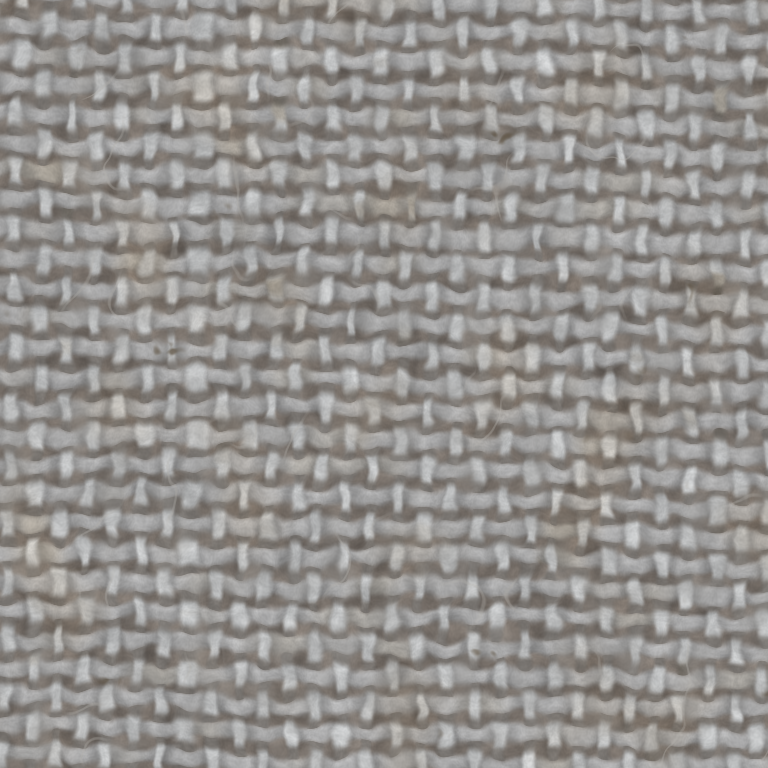
Reproduce this texture procedurally as a three.js fragment shader.

```glsl
// Coarse plain-weave linen: pale uneven yarns over brown gaps, with slubs, flecks and stray hairs.
varying vec2 vUv;

float hash(vec2 p) {
  return fract(sin(dot(p, vec2(127.1, 311.7))) * 43758.5);
}

vec2 gradientAt(vec2 cell) {
  float angle = 6.2832 * hash(cell);
  return vec2(cos(angle), sin(angle));
}

// Gradient noise, roughly -0.7 to 0.7
float noise(vec2 p) {
  vec2 i = floor(p), f = fract(p);
  vec2 u = f * f * f * (f * (f * 6.0 - 15.0) + 10.0);
  vec2 e = vec2(1.0, 0.0);
  float low = mix(dot(gradientAt(i), f), dot(gradientAt(i + e), f - e), u.x);
  float high = mix(dot(gradientAt(i + e.yx), f - e.yx), dot(gradientAt(i + 1.0), f - 1.0), u.x);
  return mix(low, high, u.y);
}

// Lays one soft, rounded yarn over whatever lies below it
void addYarn(inout vec3 color, inout float top, float q, float lift, vec3 shade) {
  float dome = sqrt(max(1.0 - q * q, 0.0));
  float height = 0.5 * lift + 0.4 * dome;
  float cover = 1.0 - smoothstep(0.4, 1.35, abs(q));
  cover *= smoothstep(-0.2, 0.2, height - top);
  color = mix(color, shade * (0.95 + 0.07 * dome), cover);
  top = mix(top, height, cover);
}

void main() {
  // Skewed, gently wandering weave: 29.5 warps across, 26.3 wefts down
  vec2 p = vec2(vUv.x - 0.025 * (vUv.y - 0.5), vUv.y + 0.02 * (vUv.x - 0.5));
  p = p * vec2(29.5, 26.3) + vec2(0.0, 0.3);
  p += 0.3 * vec2(noise(p * 0.13 + 4.7), noise(p * 0.11 + 19.3));
  p += 0.17 * vec2(noise(p * 1.6), noise(p * 1.4 + 31.0));
  vec2 cell = floor(p);

  vec3 color = vec3(0.455, 0.425, 0.4) * (1.0 + 0.3 * noise(p * 1.1 + 8.0));
  float top = -1.0;

  // Horizontal weft yarns, nearly continuous and lit from above
  for (int k = -1; k <= 1; k++) {
    float row = cell.y + float(k);
    float drift = 0.25 * noise(vec2(p.x * 0.22, row * 7.37));
    float slub = 1.0 - smoothstep(0.2, 0.8, abs(row - 18.0));
    float radius = 0.32 + 0.14 * noise(vec2(p.x * 0.6, row * 3.71 + 5.0)) + 0.08 * slub;
    float lift = 0.2 - 0.7 * cos(3.14159 * (p.x - 0.5 + row));
    float q = (p.y - row - 0.5 - drift - 0.06 * sin(3.14159 * (p.x + row))) / radius;
    float light = mix(0.53, 0.66, smoothstep(-0.6, 0.8, lift)) + 0.045 * clamp(q, -1.0, 1.0);
    float warm = smoothstep(0.1, 0.6, noise(vec2(p.x * 0.3, row * 5.13)));
    vec3 tint = mix(vec3(1.0, 1.0, 1.003), vec3(0.98, 0.955, 0.91), warm);
    addYarn(color, top, q, lift, tint * light);
  }

  // Vertical warp yarns, standing out as short bumps at alternate crossings
  for (int k = -1; k <= 1; k++) {
    float column = cell.x + float(k);
    float drift = 0.3 * noise(vec2(column * 6.31, p.y * 0.3));
    float slub = 1.0 - smoothstep(0.2, 0.8, abs(column - 7.0));
    float radius = 0.26 + 0.2 * noise(vec2(column * 4.73, p.y * 0.8)) + 0.16 * slub;
    float turn = 3.14159 * (p.y - 0.5 + column);
    float lift = cos(turn);
    float lean = 0.09 * (0.3 - hash(vec2(column, cell.y))) * sin(turn) * lift;
    float q = (p.x - column - 0.5 - drift - lean) / radius;
    float knot = noise(vec2(column * 3.37, p.y * 0.9 + 60.0));
    float light = mix(0.455, 0.725 + 0.1 * knot, smoothstep(-0.25, 0.7, lift));
    vec3 tint = mix(vec3(1.02, 0.985, 0.95), vec3(1.0, 1.008, 1.012), smoothstep(-0.2, 0.5, lift));

    // Brown husk, gathered on two warps in the upper half
    float husky = 1.0 - smoothstep(0.2, 0.8, min(abs(column - 10.0), abs(column - 27.0)));
    husky *= smoothstep(0.4, 0.6, vUv.y);
    float husk = smoothstep(0.35, 0.6, noise(vec2(column * 8.17, p.y * 0.65)) + 0.25 * husky);
    tint = mix(tint, vec3(0.76, 0.71, 0.63), 0.6 * husk);
    addYarn(color, top, q, lift, tint * light);
  }

  // Fibre grain, fuzz and broad changes in tone
  color *= 1.0 + 0.06 * noise(p * vec2(4.0, 7.0)) + 0.05 * noise(p * 11.0);
  color *= 1.0 + 0.12 * noise(p * 2.3 + 77.0) + 0.07 * noise(p * 0.35 + 12.0);
  float fuzz = smoothstep(-0.1, 0.6, noise(p * 0.8 + 34.0));
  color = mix(color, vec3(0.6, 0.595, 0.585), 0.35 * fuzz);
  color = mix(color, color * vec3(1.01, 0.985, 0.95), smoothstep(0.0, 0.5, noise(p * 0.28 + 40.0)));

  // Dark plant flecks
  float fleck = smoothstep(0.44, 0.6, noise(p * vec2(0.55, 0.8) + 71.0));
  fleck *= smoothstep(-0.1, 0.35, noise(p * vec2(2.5, 3.0) + 23.0));
  color = mix(color, vec3(0.34, 0.29, 0.22), 0.65 * fleck);

  // Fine loose hairs
  float hair = 1.0 - smoothstep(0.006, 0.035, abs(noise(p * 0.45 + 53.0)));
  hair *= smoothstep(0.15, 0.4, noise(p * 0.4 + 90.0));
  color = mix(color, vec3(0.7, 0.69, 0.67), 0.35 * hair);

  gl_FragColor = vec4(color, 1.0);
}
```
